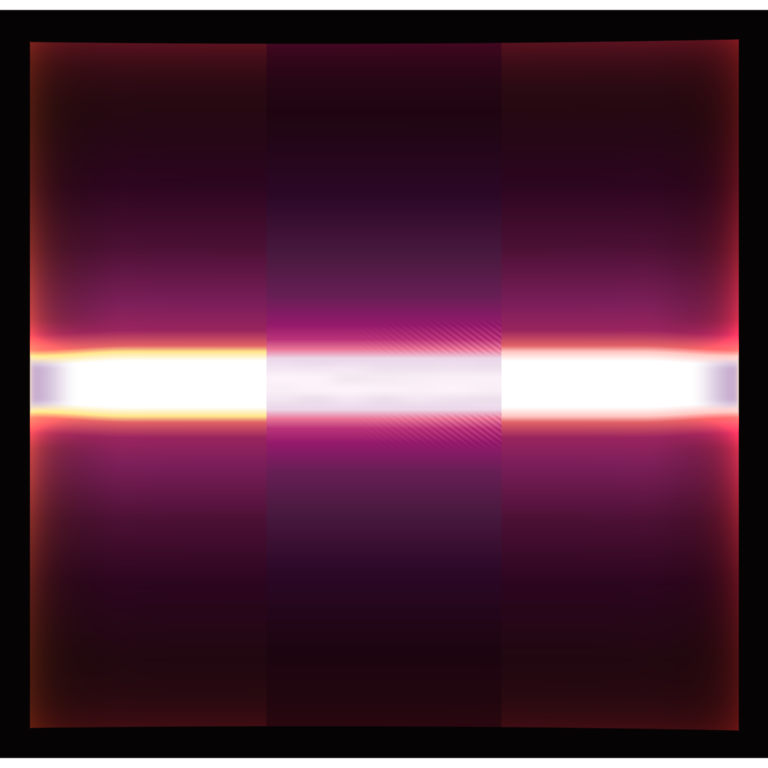
This background is drawn by a WebGL 1 fragment shader. Its source:

```glsl
precision highp float;
// Draws a glowing horizontal beam across three dark panels in a black frame.
uniform vec2 u_resolution;

const float SEAM_LEFT = 0.347;
const float SEAM_RIGHT = 0.653;

float hash(vec2 p) {
  return fract(sin(dot(p, vec2(127.1, 311.7))) * 43758.5);
}

float noise(vec2 p) {
  vec2 i = floor(p);
  vec2 f = fract(p);
  f = f * f * (3.0 - 2.0 * f);
  return mix(mix(hash(i), hash(i + vec2(1.0, 0.0)), f.x),
             mix(hash(i + vec2(0.0, 1.0)), hash(i + 1.0), f.x), f.y);
}

// Blends toward the next colour stop over the span a..b.
vec3 stop(vec3 color, vec3 next, float a, float b, float d) {
  return mix(color, next, clamp((d - a) / (b - a), 0.0, 1.0));
}

// Soft coverage of the positive side of an edge.
float cover(float d, float soft) {
  return smoothstep(-soft, soft, d);
}

// Middle panel: pale lilac core, pink rim, magenta and violet halo.
vec3 middleGlow(float d) {
  vec3 c = vec3(0.97, 0.93, 0.96);
  c = stop(c, vec3(0.92, 0.85, 0.92), 0.010, 0.031, d);
  c = stop(c, vec3(0.92, 0.47, 0.60), 0.033, 0.045, d);
  c = stop(c, vec3(0.73, 0.20, 0.47), 0.045, 0.058, d);
  c = stop(c, vec3(0.58, 0.10, 0.42), 0.058, 0.077, d);
  c = stop(c, vec3(0.40, 0.12, 0.33), 0.077, 0.115, d);
  c = stop(c, vec3(0.29, 0.10, 0.25), 0.115, 0.165, d);
  c = stop(c, vec3(0.17, 0.03, 0.15), 0.165, 0.245, d);
  return stop(c, vec3(0.11, 0.02, 0.06), 0.245, 0.350, d);
}

// Side panels: white core, warm rim, wine-red halo.
vec3 sideGlow(float d, vec3 rim) {
  vec3 c = vec3(1.0);
  c = stop(c, rim, 0.030, 0.042, d);
  c = stop(c, vec3(0.88, 0.38, 0.40), 0.042, 0.050, d);
  c = stop(c, vec3(0.60, 0.14, 0.37), 0.050, 0.070, d);
  c = stop(c, vec3(0.48, 0.12, 0.35), 0.070, 0.105, d);
  c = stop(c, vec3(0.29, 0.06, 0.20), 0.105, 0.180, d);
  c = stop(c, vec3(0.17, 0.02, 0.12), 0.180, 0.260, d);
  return stop(c, vec3(0.12, 0.03, 0.06), 0.260, 0.360, d);
}

// Slanted diagonal ripples on the beam's rim, strongest at the right.
float ripples(vec2 p, float d) {
  float band = smoothstep(0.035, 0.045, d) * (1.0 - smoothstep(0.06, 0.09, d));
  float span = smoothstep(0.43, 0.65, p.x);
  float tilt = sign(p.y - 0.5) * d;
  return sin((p.x * 0.75 + tilt) * 820.0) * band * span;
}

void main() {
  vec2 p = gl_FragCoord.xy / u_resolution;
  float px = 1.0 / min(u_resolution.x, u_resolution.y);
  float d = abs(p.y - 0.5);
  float fromLeft = p.x - 0.039;
  float fromRight = 0.962 - p.x;
  float fromSide = min(fromLeft, fromRight);

  // Panel outline, with gently bent top and bottom edges
  float sag = abs(p.x - 0.40);
  float top = 0.943 + 0.018 * sag * sag;
  float bottom = 0.0545 - 0.018 * sag * sag;
  float fromTop = top - p.y;
  float fromBottom = p.y - bottom;
  float panel = cover(min(fromSide, min(fromTop, fromBottom)), px);

  // Beam in the outer panels, tapering toward both ends
  float nearEnd = 1.0 - smoothstep(0.0, 0.13, fromSide);
  vec3 rim = mix(vec3(1.0, 0.90, 0.55), vec3(1.0, 0.78, 0.76), step(0.5, p.x));
  vec3 side = sideGlow(d + 0.006 * nearEnd, rim);
  float core = 1.0 - smoothstep(0.018, 0.038, d);
  float endTint = 1.0 - smoothstep(0.004, 0.065, fromSide);
  side = mix(side, vec3(0.74, 0.62, 0.78), core * endTint * 0.85);
  float halo = smoothstep(0.05, 0.09, d);
  side *= 1.0 - 0.32 * halo * nearEnd;

  // Beam in the middle panel, with mottling and ripples
  vec3 middle = middleGlow(d);
  float mottle = noise(p * vec2(22.0, 75.0)) - 0.5;
  middle += 0.045 * mottle * (1.0 - smoothstep(0.02, 0.035, d));
  middle += vec3(0.045, 0.05, 0.05) * ripples(p, d);

  float inMiddle = cover(p.x - SEAM_LEFT, px) * cover(SEAM_RIGHT - p.x, px);
  vec3 color = mix(side, middle, inMiddle);

  // Ember light on the panel borders
  float outsideCore = smoothstep(0.028, 0.05, d);
  float heat = 0.45 + 0.75 * exp(-d * d * 22.0);
  float ember = exp(-max(fromSide, 0.0) * 34.0) * heat * outsideCore;
  vec3 emberTint = mix(vec3(0.42, 0.17, 0.03), vec3(0.46, 0.09, 0.06), step(0.5, p.x));
  color += emberTint * ember;
  float topGlow = exp(-max(fromTop, 0.0) * 26.0);
  float bottomGlow = exp(-max(fromBottom, 0.0) * 30.0);
  color += mix(vec3(0.23, 0.04, 0.06), vec3(0.15, 0.01, 0.07), inMiddle) * topGlow;
  color += mix(vec3(0.13, 0.02, 0.01), vec3(0.06, 0.01, 0.0), inMiddle) * bottomGlow;

  // Bright slivers where the beam meets the side edges
  float sliver = exp(-max(fromSide, 0.0) * 400.0) * (1.0 - smoothstep(0.02, 0.05, d));
  color = mix(color, vec3(1.0, 0.90, 0.82), sliver);

  // Black frame and white strips above and below
  color = mix(vec3(0.022, 0.012, 0.016), color, panel);
  color = mix(color, vec3(1.0), cover(d - 0.487, px));
  gl_FragColor = vec4(clamp(color, 0.0, 1.0), 1.0);
}
```
